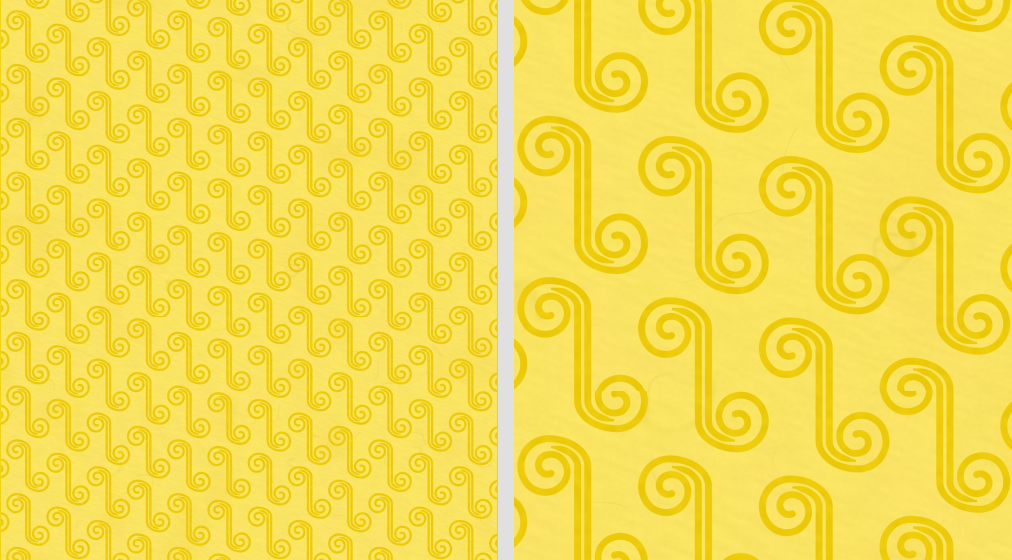
Left: the whole. Right: its middle third, enlarged.
Reproduce this pattern procedurally as a WebGL 2 fragment shader.

```glsl
#version 300 es
precision highp float;
// Golden double-line S scrolls on pale yellow paper, in staggered columns.
// Each scroll is a pair of stems plus one polar curl and its half-turn copy;
// value noise adds faint paper grain and uneven ink.
uniform vec2 u_resolution;
out vec4 fragColor;

const float TAU = 6.2831853;
const float CANVAS_HEIGHT = 1155.0; // design units
const vec2 PITCH = vec2(83.0, 110.9);

float hash(vec2 p) {
  return fract(sin(dot(p, vec2(127.1, 311.7))) * 43758.5453);
}

float noise(vec2 p) {
  vec2 i = floor(p), f = fract(p);
  f = f * f * (3.0 - 2.0 * f);
  return mix(mix(hash(i), hash(i + vec2(1, 0)), f.x),
             mix(hash(i + vec2(0, 1)), hash(i + vec2(1, 1)), f.x), f.y);
}

// Polar radius of an ellipse in the given direction
float ellipseRadius(vec2 dir, vec2 axes) {
  return 1.0 / length(dir / axes);
}

// Radius of the winding line after a number of turns
float spiralRadius(float turns) {
  return 19.0 - 11.0 * smoothstep(0.6, 1.3, turns)
              - 3.0 * smoothstep(1.2, 1.9, turns);
}

// Distance to the upper curl: outer line winding inward, short line inside
float curlDistance(vec2 p) {
  p -= vec2(-23.5, 33.0);
  float radius = length(p);
  vec2 dir = p / max(radius, 0.001);
  float turn = fract(atan(p.y, p.x) / TAU + 1.0);
  float outer = turn < 0.25 ? ellipseRadius(dir, vec2(27.0, 19.0))
                            : spiralRadius(turn);
  float d = abs(radius - outer);
  if (turn < 0.8) d = min(d, abs(radius - spiralRadius(turn + 1.0)));
  // Rounded inner end
  float endAngle = 1.8 * TAU;
  d = min(d, length(p - spiralRadius(1.8) * vec2(cos(endAngle), sin(endAngle))));
  // Tapered end of the second stem line
  if (turn < 0.23) {
    float inner = abs(radius - ellipseRadius(dir, vec2(20.0, 13.4)));
    d = min(d, inner + 1.6 * smoothstep(0.12, 0.23, turn));
  }
  return d;
}

float scrollDistance(vec2 p) {
  vec2 stem = vec2(abs(abs(p.x) - 3.5), max(abs(p.y) - 33.0, 0.0));
  return min(length(stem), min(curlDistance(p), curlDistance(-p)));
}

// Nearest scroll, with columns stepping down by quarter repeats
float patternDistance(vec2 p) {
  float nearest = 1e3;
  float column = floor((p.x - 57.6) / PITCH.x + 0.5);
  for (int k = -1; k <= 1; k++) {
    float c = column + float(k);
    // Two middle columns step by only an eighth
    float quarters = c - 0.5 * clamp(c - 4.0, 0.0, 2.0);
    vec2 q = p - vec2(57.6 + c * PITCH.x, 636.0 - 0.25 * quarters * PITCH.y);
    q.y -= PITCH.y * floor(q.y / PITCH.y + 0.5);
    nearest = min(nearest, scrollDistance(q));
  }
  return nearest;
}

void main() {
  float unit = CANVAS_HEIGHT / u_resolution.y;
  vec2 p = gl_FragCoord.xy * unit;
  float width = u_resolution.x * unit;

  // Paper with slanted fibres and soft stains
  vec2 slant = mat2(0.94, 0.34, -0.34, 0.94) * p;
  float grain = noise(slant * vec2(0.07, 0.3)) - 0.5;
  float fine = noise(p * 0.45) - 0.5;
  float stain = smoothstep(0.68, 0.95, noise(p * 0.013 + 7.0));
  vec3 paper = mix(vec3(0.98, 0.90, 0.38), vec3(0.98, 0.89, 0.40),
                   noise(p * 0.025));
  paper += 0.018 * grain + 0.012 * fine;
  paper -= stain * vec3(0.008, 0.015, 0.02);

  // Faint hairline creases, broken up by noise
  float crease = abs(noise(p * 0.02 + 31.0) - 0.5);
  float broken = smoothstep(0.62, 0.8, noise(p * 0.03 + 3.0));
  paper -= 0.025 * broken * (1.0 - smoothstep(0.0, 0.02, crease));

  // Slight sheet offset below the horizontal seam
  vec2 shifted = p - vec2(0.0, p.y < 501.0 ? 2.2 : 0.0);
  float soft = 0.75 * unit;
  float ink = 1.0 - smoothstep(2.4 - soft, 2.4 + soft, patternDistance(shifted));
  vec3 gold = mix(vec3(0.92, 0.78, 0.02), vec3(0.94, 0.81, 0.05),
                  noise(p * 0.2 + 11.0));
  vec3 color = mix(paper, gold, ink);

  // Thin gold lines on the side edges
  float side = min(p.x, width - p.x);
  float border = 1.0 - smoothstep(2.0 - 0.5 * unit, 2.0 + 0.5 * unit, side);
  color = mix(color, vec3(0.95, 0.83, 0.08), border);
  fragColor = vec4(color, 1.0);
}
```
